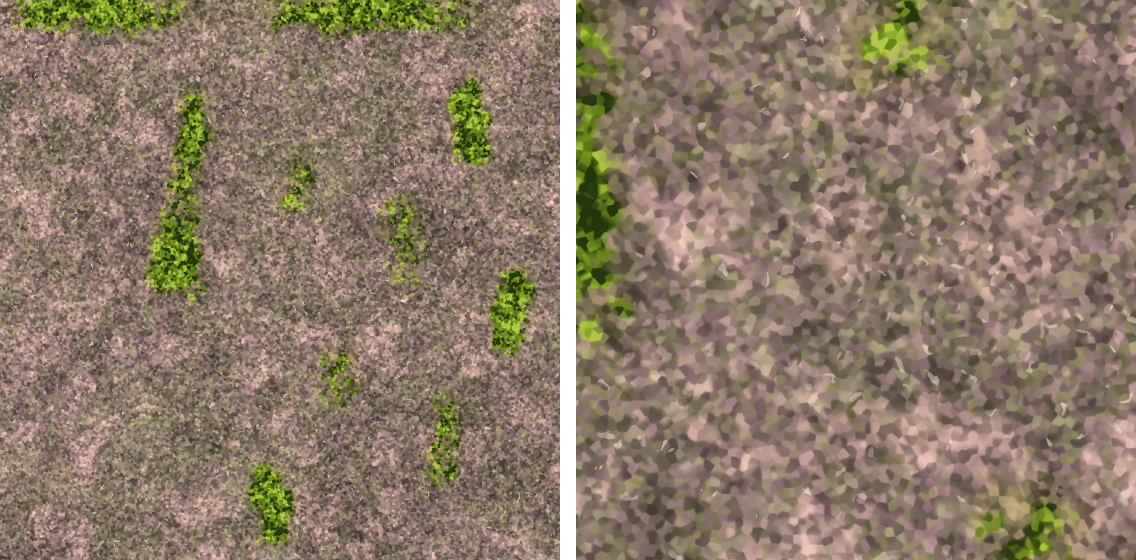
Left: the whole. Right: its middle third, enlarged.
Reproduce this texture procedurally as a Shadertoy shader.

```glsl
const vec3 MAUVE = vec3(0.53, 0.42, 0.43);
const vec3 KHAKI = vec3(0.54, 0.50, 0.41);
const vec3 PINK = vec3(0.75, 0.60, 0.58);
const vec3 CREAM = vec3(0.90, 0.84, 0.76);
const vec3 OLIVE = vec3(0.48, 0.48, 0.27);
const vec3 SOIL = vec3(0.66, 0.58, 0.38);
const vec3 MOSS_DARK = vec3(0.13, 0.20, 0.03);
const vec3 MOSS_MID = vec3(0.40, 0.53, 0.08);
const vec3 MOSS_TIP = vec3(0.68, 0.80, 0.24);

vec3 hash3(vec2 p) {
    vec3 q = fract(p.xyx * vec3(0.1031, 0.1030, 0.0973));
    q += dot(q, q.yxz + 33.33);
    return fract((q.xxy + q.yzz) * q.zyx);
}

// Cellular noise with blended borders: three random values per cell
vec3 softCells(vec2 p, float sharpness) {
    vec2 cell = floor(p);
    vec3 sum = vec3(0.0);
    float total = 0.0;
    for (int y = -1; y <= 1; y++)
    for (int x = -1; x <= 1; x++) {
        vec2 id = cell + vec2(x, y);
        vec2 d = p - id - hash3(id + 71.0).xy;
        float weight = exp(-sharpness * dot(d, d)) + 1e-6;
        sum += weight * hash3(id);
        total += weight;
    }
    return sum / total;
}

// Randomly turned chips: coverage in x, tint in y
vec2 chips(vec2 p, float share, float size) {
    vec2 cell = floor(p);
    vec2 result = vec2(0.0);
    for (int y = -1; y <= 1; y++)
    for (int x = -1; x <= 1; x++) {
        vec2 id = cell + vec2(x, y);
        vec3 place = hash3(id + 19.0);
        vec3 look = hash3(id + 43.0);
        float angle = 3.14 * place.z;
        vec2 d = p - id - place.xy;
        d = mat2(cos(angle), -sin(angle), sin(angle), cos(angle)) * d;
        float radius = size * mix(0.4, 1.0, look.y);
        float reach = length(d * vec2(1.0, 1.2 + 1.5 * look.z)) / radius;
        float cover = step(look.x, share) * smoothstep(1.2, 0.6, reach);
        if (cover > result.x) result = vec2(cover, look.z);
    }
    return result;
}

// Soft stroke of moss from a to b
float stroke(vec2 p, vec2 a, vec2 b, float width, float strength) {
    vec2 along = b - a;
    float t = clamp(dot(p - a, along) / dot(along, along), 0.0, 1.0);
    float d = length(p - a - along * t) / width;
    return strength * exp(-d * d * d);
}

// Moss filling the joints, with scattered upright tufts
float mossCover(vec2 p) {
    float rowStrength = 0.56 + 0.44 * cos(12.57 * (p.x - 0.16));
    float cover = stroke(p, vec2(0.04, 0.98), vec2(0.93, 0.98), 0.032, rowStrength);
    float seamStrength = 0.72 + 0.28 * cos(28.5 * (p.y - 0.75));
    float seamWidth = mix(0.045, 0.029, smoothstep(0.52, 0.70, p.y));
    cover = max(cover, stroke(p, vec2(0.35, 0.83), vec2(0.31, 0.51), seamWidth, seamStrength));
    for (int i = 0; i < 7; i++) {
        float n = float(i);
        vec2 center = vec2(0.45 + 0.5 * fract(0.07 + 0.618 * n), 0.10 + 0.115 * n);
        vec2 arm = vec2(0.006 * sin(n * 2.7), 0.012 + 0.05 * fract(0.5 + 0.37 * n));
        float strength = 0.64 + 0.34 * cos(2.1 * n);
        cover = max(cover, stroke(p, center - arm, center + arm, 0.032, strength));
    }
    return cover;
}

void mainImage(out vec4 fragColor, in vec2 fragCoord) {
    vec2 uv = fragCoord / iResolution.y;
    vec3 broad = softCells(uv * 7.0, 5.0);
    vec3 patches = softCells(uv * 24.0, 6.0);
    vec3 grit = softCells(uv * 95.0, 9.0);
    vec3 grain = softCells(uv * 210.0 + 37.0, 9.0);

    // Worn stone with coloured grain
    float hue = 0.5 + 0.7 * (grit.y - 0.5) + 0.7 * (grain.y - 0.5) + 0.5 * (broad.y - 0.5);
    vec3 color = mix(MAUVE, KHAKI, clamp(hue, 0.0, 1.0));
    color = mix(color, OLIVE, 0.5 * smoothstep(0.58, 0.9, grain.z + 0.3 * (patches.z - 0.5)));
    float light = 0.97 + 0.55 * (grain.x - 0.5) + 0.32 * (grit.x - 0.5);
    light += 0.18 * (patches.x - 0.5) + 0.18 * (broad.x - 0.5);
    color *= light;

    // Pink blotches and pale chips
    float blotch = smoothstep(0.55, 0.85, patches.y + 0.5 * (grit.z - 0.5));
    color = mix(color, PINK * light, 0.6 * blotch);
    vec2 ragged = uv + 0.005 * (grit.xy - 0.5) + 0.003 * (grain.yz - 0.5);
    vec2 large = chips(ragged * 32.0, 0.16 + 0.25 * blotch, 0.26);
    vec2 small = chips(ragged * 85.0 + 11.0, 0.24, 0.38);
    float pale = 0.85 + 0.3 * grain.x;
    color = mix(color, mix(PINK, CREAM, large.y) * pale, 0.7 * large.x);
    color = mix(color, mix(PINK, CREAM, small.y) * pale, 0.65 * small.x);

    // Stained soil around the joints
    vec2 warped = uv + 0.024 * (patches.xz - 0.5) + 0.012 * (grit.xz - 0.5);
    float cover = mossCover(warped);
    float stain = smoothstep(0.02, 0.40, cover);
    color = mix(color, mix(OLIVE * 0.8, SOIL, patches.y) * light, 0.6 * stain);

    // Clumped moss, dark between its bright tips
    float moss = smoothstep(0.30, 0.68, cover + 0.55 * (grit.z - 0.5) + 0.25 * (grain.z - 0.5));
    float height = 0.5 + 0.9 * (grit.x - 0.5) + 0.9 * (grain.x - 0.5);
    vec3 green = mix(MOSS_DARK, MOSS_MID, smoothstep(0.05, 0.55, height));
    green = mix(green, MOSS_TIP, smoothstep(0.55, 1.05, height));
    color = mix(color, green, 0.92 * moss);

    fragColor = vec4(clamp(color, 0.0, 1.0), 1.0);
}
```
